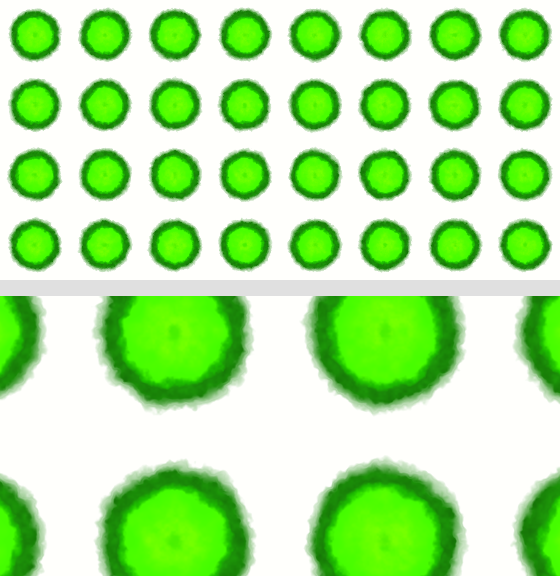
Top, the full canvas; bottom, a detail of the centre.
This pattern is drawn by a WebGL 2 fragment shader. Its source:

```glsl
#version 300 es
precision highp float;

uniform vec2 u_resolution;
out vec4 fragColor;

const vec2 REPEATS = vec2(8.0, 4.0);
const vec3 PAPER = vec3(1.0, 1.0, 0.99);
const vec3 BRIGHT_GREEN = vec3(0.27, 0.99, 0.0);
const vec3 LIME = vec3(0.46, 1.0, 0.0);
const vec3 MID_GREEN = vec3(0.11, 0.73, 0.0);
const vec3 DARK_GREEN = vec3(0.10, 0.53, 0.03);

float hash(vec2 p, float seed) {
    vec3 q = fract(vec3(p, seed) * vec3(0.1031, 0.1030, 0.0973));
    q += dot(q, q.yzx + 33.33);
    return fract((q.x + q.y) * q.z);
}

float valueNoise(vec2 p, float seed) {
    vec2 i = floor(p);
    vec2 f = fract(p);
    f = f * f * (3.0 - 2.0 * f);
    float low = mix(hash(i, seed), hash(i + vec2(1.0, 0.0), seed), f.x);
    float high = mix(hash(i + vec2(0.0, 1.0), seed), hash(i + 1.0, seed), f.x);
    return mix(low, high, f.y);
}

// Layered noise centred on zero
float fbm(vec2 p, float seed) {
    float sum = 0.0;
    float weight = 0.5;
    for (int octave = 0; octave < 3; octave++) {
        sum += weight * (valueNoise(p, seed) - 0.5);
        p = p * 2.03 + 17.0;
        weight *= 0.55;
    }
    return sum;
}

// Soft disc: 1 inside the radius, 0 outside
float disc(float dist, float radius, float softness) {
    return 1.0 - smoothstep(radius - softness, radius + softness, dist);
}

vec3 paintDot(vec2 p, float seed) {
    float dist = length(p);
    vec2 q = p + 4.0;
    float wobble = fbm(q * 9.0, seed);
    float grain = fbm(q * 22.0, seed + 5.0);
    float speckle = valueNoise(q * 42.0, seed + 9.0) - 0.5;

    // Pale, broken fringe that thins outwards
    float rim = dist + wobble * 0.045 + grain * 0.045 + speckle * 0.018;
    float fringe = 0.34 * disc(rim, 0.379, 0.012) + 0.40 * disc(rim, 0.354, 0.012);
    fringe *= clamp(0.95 + grain * 0.8 + speckle * 0.5, 0.0, 1.3);
    vec3 colour = mix(PAPER, DARK_GREEN, clamp(fringe, 0.0, 1.0));

    // Dark ring with mottled pigment
    vec3 ring = DARK_GREEN * (1.0 + grain * 0.30 + speckle * 0.12);
    colour = mix(colour, ring, disc(rim, 0.334, 0.012));

    // Bright core bleeding into the ring
    float inner = dist + wobble * 0.04 + grain * 0.05;
    colour = mix(colour, MID_GREEN, disc(inner, 0.270, 0.014));
    colour = mix(colour, BRIGHT_GREEN, disc(inner, 0.245, 0.016));

    // Lime wash around a slightly darker centre
    float wash = disc(dist + wobble * 0.18, 0.15, 0.09);
    colour = mix(colour, LIME, wash * clamp(0.75 + grain, 0.0, 1.0));
    float centre = disc(dist + grain * 0.05, 0.028, 0.025);
    return mix(colour, BRIGHT_GREEN * 0.92, centre * 0.65);
}

void main() {
    vec2 grid = gl_FragCoord.xy / u_resolution * REPEATS;
    vec2 cell = mod(floor(grid), REPEATS);
    float seed = 11.0 + cell.x * 3.0 + cell.y * 29.0;
    fragColor = vec4(clamp(paintDot(fract(grid) - 0.5, seed), 0.0, 1.0), 1.0);
}
```
